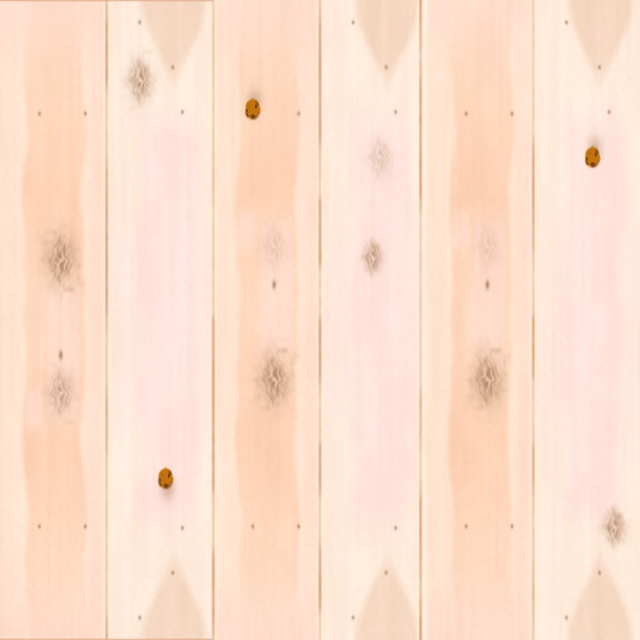
A WebGL 1 fragment shader for this texture:

```glsl
precision highp float;
// Six pale pine planks side by side: warm heartwood boards alternate with pink
// sapwood boards. Soft bands and stretched noise give the grain; knots, specks
// and worn seams are layered on top, with most of the grain mirrored top to bottom.
uniform vec2 u_resolution;

const float PLANKS = 6.0;
const float SEAM_HALF_WIDTH = 0.0022;
const float SHIFTED_SEAM = 4.0;         // this seam sits a little to the left
const float SEAM_SHIFT = 0.0095;
const float END_LINE_PLANKS = 2.0;      // planks whose sawn ends show
const float GRAIN = 0.022;
const float SPECKLE = 0.022;

const vec3 WARM_EDGE   = vec3(1.00, 0.895, 0.815);
const vec3 HEARTWOOD   = vec3(0.995, 0.825, 0.710);
const vec3 ROSE        = vec3(1.00, 0.868, 0.805);
const vec3 CREAM       = vec3(1.00, 0.922, 0.858);
const vec3 PINK        = vec3(1.00, 0.892, 0.858);
const vec3 TAN_CONE    = vec3(0.95, 0.820, 0.725);
const vec3 SEAM        = vec3(0.87, 0.665, 0.530);
const vec3 SEAM_LIGHT  = vec3(1.00, 0.935, 0.840);
const vec3 KNOT        = vec3(0.76, 0.600, 0.480);
const vec3 KNOT_DARK   = vec3(0.58, 0.410, 0.300);
const vec3 AMBER       = vec3(0.76, 0.450, 0.060);
const vec3 AMBER_DARK  = vec3(0.47, 0.260, 0.040);

float hash(vec2 p) {
  return fract(sin(dot(p, vec2(127.1, 311.7))) * 43758.5453);
}

float noise(vec2 p) {
  vec2 i = floor(p), f = fract(p);
  f = f * f * (3.0 - 2.0 * f);
  return mix(mix(hash(i), hash(i + vec2(1, 0)), f.x),
             mix(hash(i + vec2(0, 1)), hash(i + vec2(1, 1)), f.x), f.y);
}

float blob(vec2 d, vec2 radius) {
  vec2 e = d / radius;
  return exp(-dot(e, e));
}

float band(float x, float left, float right, float blur) {
  return smoothstep(left - blur, left + blur, x)
       * (1.0 - smoothstep(right - blur, right + blur, x));
}

// Grey-brown knot: hatched halo, ringed eye and a small pale split
vec3 woodKnot(vec3 c, vec2 d, vec2 radius, float strength) {
  vec2 e = d / radius + 0.5 * (noise(d * 110.0) - 0.5);
  float k = dot(e, e);
  float hatch = noise(vec2(d.x * 330.0 + d.y * 90.0, d.y * 130.0));
  c = mix(c, KNOT, strength * exp(-k * sqrt(k)) * (0.3 + 0.6 * hatch));
  float rings = 0.5 + 0.5 * sin(length(e * vec2(1.0, 0.8)) * 17.0 + e.x * 3.0);
  c = mix(c, KNOT_DARK, strength * blob(d, radius * 0.5) * rings * 0.65);
  return mix(c, ROSE, strength * 0.7 * blob(d - radius * vec2(0.12, -0.1), vec2(0.002, 0.006)));
}

// Glossy resin knot with a soft brown tail above (1) or below (-1)
vec3 amberKnot(vec3 c, vec2 d, float tail) {
  c = mix(c, KNOT, 0.6 * blob(d - vec2(0.003, 0.014 * tail), vec2(0.011, 0.018)));
  float k = length(d / vec2(0.0125, 0.0175)) + 0.25 * (noise(d * 150.0) - 0.5);
  vec3 resin = mix(AMBER, AMBER_DARK, smoothstep(0.45, 0.8, noise(d * 210.0 + 4.0)));
  return mix(c, resin, 1.0 - smoothstep(0.75, 1.1, k));
}

// Warm board; q.x runs over the plank, q.y over the canvas, h from middle to ends
vec3 heartBoard(vec2 q, float h, float wave, float paleKnot) {
  float heart = band(q.x, 0.24 + 0.10 * wave, 0.79 + 0.10 * wave, 0.035);
  float glow = 0.62 + 0.38 * blob(vec2(h - 0.38, 0.0), vec2(0.22));
  vec3 c = mix(WARM_EDGE, ROSE, 0.5 * smoothstep(0.80, 0.88, q.x));
  c = mix(c, HEARTWOOD, heart * glow);
  c = mix(c, ROSE, 0.75 * smoothstep(0.72, 1.0, h));
  c = mix(c, ROSE, 0.8 * band(q.x, 0.44, 0.74, 0.03) * band(q.y, 0.45, 0.66, 0.03));
  c = mix(c, PINK, 0.5 * band(q.x, 0.24, 0.40, 0.04) * band(q.y, 0.61, 0.67, 0.015));
  vec2 pitch = vec2(1.0 / PLANKS, 1.0);
  c = woodKnot(c, (q - vec2(0.57, 0.407)) * pitch, vec2(0.027, 0.048), 0.9);
  c = woodKnot(c, (q - vec2(0.57, 0.615)) * pitch, vec2(0.023, 0.040), paleKnot);
  return mix(c, KNOT_DARK, 0.7 * blob((q - vec2(0.57, 0.555)) * pitch, vec2(0.003, 0.007)));
}

// Pale board with a pink middle and tan cones growing from both ends
vec3 sapBoard(vec2 q, float h, float wave) {
  float pink = band(q.x, 0.33 + 0.16 * wave, 0.87 + 0.12 * wave, 0.07);
  vec3 c = mix(CREAM, PINK, pink * (1.0 - smoothstep(0.55, 0.72, h)));
  c = mix(c, PINK, 0.5 * (1.0 - smoothstep(0.1, 0.55, h)));
  float halfWidth = 0.30 * smoothstep(0.66, 1.0, h) + 0.04 * wave;
  float cone = 1.0 - smoothstep(halfWidth - 0.06, halfWidth + 0.05, abs(q.x - 0.63));
  return mix(c, TAN_CONE, cone * 0.75 * smoothstep(0.62, 0.85, h));
}

void main() {
  vec2 p = gl_FragCoord.xy / u_resolution;
  float px = 1.0 / min(u_resolution.x, u_resolution.y);
  float plank = floor(p.x * PLANKS);
  bool isSap = mod(plank, 2.0) > 0.5;
  vec2 q = vec2(fract(p.x * PLANKS), plank < 0.5 ? 1.0 - p.y : p.y);
  float h = abs(q.y - 0.5) * 2.0;
  float wave = noise(vec2(isSap ? 3.0 : 8.0, h * 5.0)) - 0.5 + 0.3 * (noise(vec2(plank, q.y * 22.0)) - 0.5);

  vec3 c = isSap ? sapBoard(q, h, wave) : heartBoard(q, h, wave, plank < 0.5 ? 0.62 : 0.22);

  // Long fibres, cloudy stain and fine speckle
  float fibre = noise(vec2(p.x * 170.0, p.y * 7.0)) + noise(vec2(p.x * 60.0, p.y * 4.0)) - 1.0;
  float stain = noise(p * vec2(45.0, 18.0)) - 0.5;
  float speckle = noise(p * 260.0) - 0.5;
  c += (GRAIN * (fibre + stain) + SPECKLE * speckle) * vec3(0.35, 0.85, 1.0);

  // Pin specks, mirrored towards both ends of every plank
  for (int i = 0; i < 3; i++) {
    float n = float(i);
    vec2 at = isSap ? vec2(0.71 - 0.09 * n - 0.11 * n * (n - 1.0), 0.65 + 0.14 * n)
                    : vec2(0.37 + 0.43 * n, 0.645);
    c = mix(c, KNOT_DARK, 0.6 * blob((vec2(q.x, h) - at) * vec2(1.0 / PLANKS, 0.5), vec2(0.0024, 0.0035)));
  }

  // Single knots that differ from plank to plank
  c = woodKnot(c, p - vec2(0.219, 0.875), vec2(0.021, 0.036), 0.85);
  c = woodKnot(c, p - vec2(0.582, 0.598), vec2(0.016, 0.024), 0.95);
  c = woodKnot(c, p - vec2(0.960, 0.177), vec2(0.018, 0.028), 0.90);
  c = woodKnot(c, p - vec2(0.593, 0.755), vec2(0.021, 0.032), 0.35);
  c = amberKnot(c, p - vec2(0.395, 0.828), 1.0);
  c = amberKnot(c, p - vec2(0.259, 0.251), -1.0);
  c = amberKnot(c, p - vec2(0.926, 0.753), 1.0);

  // Worn seams with a light bevel on each side
  for (int i = 1; i < 6; i++) {
    float n = float(i);
    float d = abs(p.x - n / PLANKS + (n == SHIFTED_SEAM ? SEAM_SHIFT : 0.0));
    float wear = 0.30 + 0.50 * smoothstep(0.3, 0.65, noise(vec2(n * 7.0, p.y * 11.0)))
               + 0.20 * noise(vec2(n * 3.0, p.y * 70.0));
    c = mix(c, SEAM_LIGHT, 0.6 * (1.0 - smoothstep(0.003, 0.009, d)));
    c = mix(c, SEAM, wear * (1.0 - smoothstep(SEAM_HALF_WIDTH - px, SEAM_HALF_WIDTH + px, d)));
  }

  // Sawn ends of the first planks
  float end = 1.0 - smoothstep(0.002 - px, 0.002 + px, min(p.y, 1.0 - p.y));
  c = mix(c, SEAM, 0.75 * end * step(p.x, END_LINE_PLANKS / PLANKS));
  gl_FragColor = vec4(clamp(c, 0.0, 1.0), 1.0);
}
```
